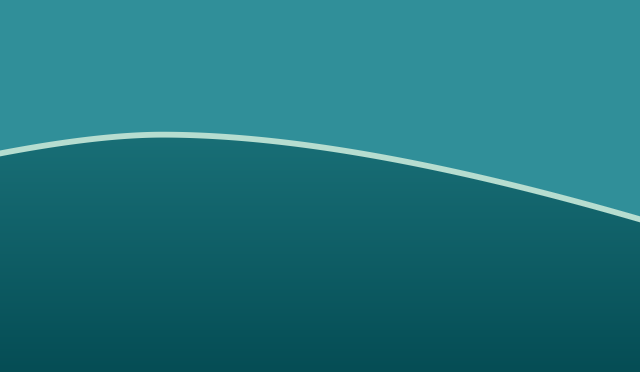
Reproduce this background procedurally as a Shadertoy shader.

```glsl
// A dark teal hill with a pale rim under a flat teal sky.
// The hill is two parabolic arcs joined at the crest, solved in closed form;
// the rim is the distance to that curve, and the hill fades toward its foot.

#define CREST vec2(0.254, 0.638)         // top of the hill, canvas fractions
#define LEFT_ARC vec3(0.254, 0.100, 0.0505)   // span, handle length, drop
#define RIGHT_ARC vec3(0.746, 0.290, 0.2276)
#define RIM_HALF_WIDTH 0.0078            // fraction of canvas height
#define SKY_COLOR vec3(0.190, 0.560, 0.600)
#define RIM_COLOR vec3(0.715, 0.865, 0.815)
#define HILL_TOP_COLOR vec3(0.096, 0.434, 0.464)
#define HILL_FOOT_COLOR vec3(0.018, 0.300, 0.330)

// Returns the hill height at x and the size of its slope.
vec2 hillProfile(float x) {
    vec3 arc = x < CREST.x ? LEFT_ARC : RIGHT_ARC;
    float d = abs(x - CREST.x);
    float bend = arc.x - 2.0 * arc.y;

    // Solve d = 2 * handle * t + bend * t * t for the curve parameter t.
    float root = sqrt(arc.y * arc.y + bend * d);
    float t = d / (arc.y + root);
    return vec2(CREST.y - arc.z * t * t, arc.z * t / root);
}

void mainImage(out vec4 fragColor, in vec2 fragCoord) {
    vec2 uv = fragCoord / iResolution.xy;
    float aspect = iResolution.x / iResolution.y;
    float pixel = 1.0 / iResolution.y;

    // Signed distance to the curve in canvas heights, positive in the sky.
    vec2 profile = hillProfile(uv.x);
    float dist = (uv.y - profile.x) / length(vec2(1.0, profile.y / aspect));

    // Hill gradient below the sky.
    float rise = clamp(uv.y / CREST.y, 0.0, 1.0);
    vec3 hill = mix(HILL_FOOT_COLOR, HILL_TOP_COLOR, rise);
    vec3 color = mix(hill, SKY_COLOR, smoothstep(-pixel, pixel, dist));

    // Pale rim along the edge.
    float rim = clamp((RIM_HALF_WIDTH - abs(dist)) / pixel + 0.5, 0.0, 1.0);
    color = mix(color, RIM_COLOR, rim);

    fragColor = vec4(color, 1.0);
}
```
